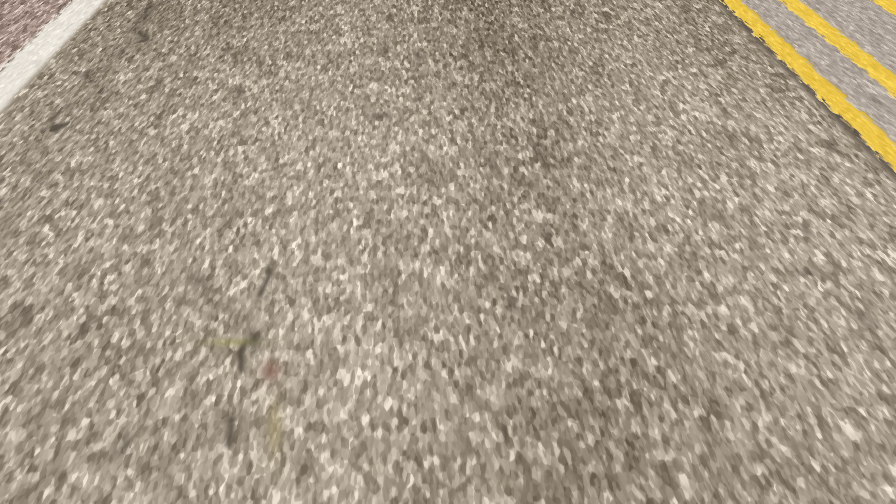
Write a Shadertoy shader that draws this texture.

```glsl
// A worn asphalt lane seen in perspective, with painted edge and centre lines.
// The canvas is mapped to road coordinates (across, along) around a vanishing
// point; blended cellular noise makes the stones, bands and spots do the rest.

#define VANISH vec2(0.80, 1.62)
#define STONES vec2(125.0, 165.0)
#define CONTRAST 0.42
#define ASPHALT vec3(0.635, 0.588, 0.523)
#define SHOULDER vec3(0.69, 0.61, 0.57)
#define MEDIAN vec3(0.69, 0.65, 0.61)
#define WHITE_PAINT vec3(0.92, 0.90, 0.86)
#define YELLOW_PAINT vec3(0.94, 0.79, 0.28)
#define CRACK_TONE vec3(0.30, 0.27, 0.23)

vec3 hash3(vec2 p) {
    vec3 q = fract(p.xyx * vec3(0.1031, 0.1030, 0.0973));
    q += dot(q, q.yxz + 33.33);
    return fract((q.xxy + q.yzz) * q.zyx);
}

// Cellular noise: random tone per cell, blended softly at the borders
float cells(vec2 p) {
    vec2 id = floor(p), f = p - id;
    float sum = 0.0, total = 0.0;
    for (int j = -1; j <= 1; j++)
    for (int i = -1; i <= 1; i++) {
        vec2 o = vec2(i, j);
        vec3 h = hash3(id + o + 300.0);
        vec2 r = o + h.xy - f;
        float weight = exp(-11.0 * dot(r, r));
        sum += weight * h.z;
        total += weight;
    }
    return sum / total;
}

float band(float x, float a, float b, float soft) {
    return smoothstep(a - soft, a + soft, x) * (1.0 - smoothstep(b - soft, b + soft, x));
}

float bell(float x, float centre, float width) {
    float t = (x - centre) / width;
    return exp(-t * t);
}

float blob(vec2 p, vec2 centre, vec2 size) {
    vec2 t = (p - centre) / size;
    return exp(-dot(t, t));
}

// Sparse dark pits, one candidate per large cell
float pits(vec2 p) {
    vec2 id = floor(p);
    vec3 h = hash3(id + 71.0);
    vec2 r = p - id - 0.3 - 0.4 * h.xy;
    return step(0.78, h.z) * exp(-dot(r, r) * 90.0);
}

void mainImage(out vec4 fragColor, in vec2 fragCoord) {
    vec2 p = fragCoord / iResolution.y;

    // Road coordinates
    float depth = VANISH.y - p.y;
    float across = (p.x - VANISH.x) / depth;
    vec2 road = vec2(across, inversesqrt(depth));
    float soft = 0.004 + 0.8 / (iResolution.y * depth);

    // Stones: coarse, fine and patchy layers
    float coarse = cells(road * STONES);
    float fine = cells(road * STONES * vec2(1.7, 1.4) + 41.0);
    float patchy = cells(road * STONES * 0.22 + 17.0);
    float grain = 0.6 * coarse + 0.4 * fine - 0.5;
    float tone = CONTRAST * grain + 0.35 * max(grain - 0.17, 0.0);
    tone += 0.05 * (patchy - 0.5);

    // Wheel tracks and broad shading
    float shade = 0.03 * bell(across, -0.15, 0.22) - 0.055 * bell(across, 0.27, 0.15);
    shade += 0.02 * bell(across, 0.65, 0.2) - 0.05 * smoothstep(0.75, 1.0, p.y);
    shade += 0.02 * bell(p.y, 0.55, 0.25);

    // Surfaces either side of the lane
    vec3 col = ASPHALT;
    col = mix(col, SHOULDER, 1.0 - smoothstep(-1.07, -1.03, across));
    float median = smoothstep(1.05, 1.09, across);
    col = mix(col, MEDIAN, median);
    col += shade * (1.0 - median) + tone * (1.0 - 0.45 * median);

    // Long cracks follow the lane
    float wobble = 0.012 * sin(road.y * 70.0) + 0.008 * sin(road.y * 163.0 + 1.0);
    float edgeCrack = bell(across, -0.77 + 2.0 * wobble, 0.022) * smoothstep(0.42, 0.75, 0.5 * (patchy + coarse));
    edgeCrack += 0.5 * bell(across, -0.80 - wobble, 0.012) * smoothstep(0.3, 0.7, patchy);
    float laneCrack = bell(across, -0.236 + 0.4 * wobble, 0.006) * band(p.y, 0.1, 0.5, 0.03);
    laneCrack *= smoothstep(-0.1, 0.6, sin(p.y * 42.0 + 1.9));
    col = mix(col, CRACK_TONE, clamp(0.8 * edgeCrack + 0.75 * laneCrack, 0.0, 0.85));

    // Pits, debris and a small weed
    float dark = 0.4 * pits(road * vec2(9.0, 14.0));
    dark += 0.7 * blob(p, vec2(0.505, 0.325), vec2(0.014, 0.024));
    dark += 0.55 * blob(p, vec2(0.75, 0.771), vec2(0.028, 0.008));
    dark += 0.55 * blob(p, vec2(1.002, 0.143), vec2(0.006, 0.022));
    dark += 0.45 * blob(p, vec2(1.598, 0.456), vec2(0.020, 0.008));
    dark += 0.35 * blob(p, vec2(0.39, 0.443), vec2(0.016, 0.012));
    col = mix(col, CRACK_TONE, min(dark, 0.8));
    col = mix(col, vec3(0.46, 0.31, 0.26), 0.65 * blob(p, vec2(0.537, 0.264), vec2(0.018, 0.018)));
    col = mix(col, vec3(0.56, 0.55, 0.32), 0.5 * blob(p, vec2(0.46, 0.321), vec2(0.05, 0.008)));
    col = mix(col, vec3(0.66, 0.61, 0.39), 0.4 * blob(p, vec2(0.545, 0.15), vec2(0.014, 0.05)));

    // Painted lines with slightly ragged edges
    float edge = across + 0.022 * grain;
    float white = band(edge, -1.057, -0.953, soft + 0.006);
    col = mix(col, WHITE_PAINT + 0.25 * tone, 0.95 * white);
    col = mix(col, CRACK_TONE, 0.6 * bell(edge, 1.008, 0.010));
    float yellow = band(edge, 1.018, 1.078, soft);
    yellow += band(edge, 1.202, 1.268, soft) + band(edge, 1.495, 1.57, soft);
    col = mix(col, YELLOW_PAINT + 0.3 * tone, 0.94 * yellow);

    fragColor = vec4(clamp(col, 0.0, 1.0), 1.0);
}
```
